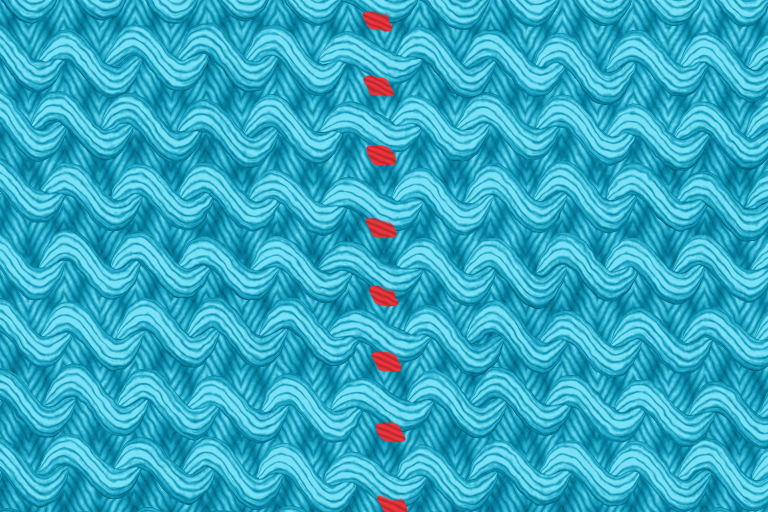
Reproduce this texture procedurally as a Shadertoy shader.

```glsl
#define COLUMNS 10.8     // stitches across the canvas
#define ROW_PITCH 0.97   // row spacing, in stitch widths
#define REACH 0.73       // half length of one S-shaped stitch
#define SWING 0.25       // rise and fall of a stitch
#define RADIUS 0.235     // half thickness of the yarn
#define PLIES 6.0        // plies visible across the yarn
#define TWIST 0.9        // drift of the plies along the yarn
#define JITTER 0.11      // irregularity between stitches
#define PI 3.14159265

const vec3 GAP = vec3(0.01, 0.29, 0.39);
const vec3 SHADE = vec3(0.02, 0.50, 0.62);
const vec3 TEAL = vec3(0.12, 0.66, 0.78);
const vec3 LIGHT = vec3(0.48, 0.88, 0.96);
const vec3 MARKER = vec3(0.90, 0.20, 0.23);

float hash(vec2 p) {
    return fract(sin(dot(p, vec2(127.1, 311.7))) * 43758.5453);
}

float noise(vec2 p) {
    vec2 i = floor(p), f = fract(p);
    f = f * f * (3.0 - 2.0 * f);
    return mix(mix(hash(i), hash(i + vec2(1, 0)), f.x),
               mix(hash(i + vec2(0, 1)), hash(i + vec2(1, 1)), f.x), f.y);
}

// Cap followed by cup: returns height and tone
vec2 stitch(vec2 q, float swing, float seed) {
    float t = q.x / REACH, t2 = t * t;
    if (t2 >= 1.0) return vec2(0.0);
    float bend = PI * 1.08 * t;
    float slope = swing * PI / REACH * cos(bend);
    float taper = sqrt(1.0 - t2 * t2);
    float across = (q.y + swing * sin(bend)) / (RADIUS * taper * sqrt(1.0 + 0.45 * slope * slope));
    if (abs(across) >= 1.0) return vec2(0.0);

    float profile = sqrt(1.0 - across * across);
    float lane = asin(across) * PLIES / PI + TWIST * t + seed;
    float ply = pow(abs(sin(PI * lane)), 0.7);
    float plyShade = hash(vec2(floor(lane), seed)) - 0.5;
    float fibre = noise(vec2(t * 9.0 + seed * 40.0, lane * 5.0)) - 0.5;
    float tone = 0.15 + 0.27 * profile + 0.52 * ply * profile
               + 0.07 * across - 0.05 * t + 0.2 * fibre + 0.12 * plyShade;
    return vec2(profile * taper * (1.0 - 0.3 * t2), tone * mix(0.72, 1.0, taper));
}

// Legs of the stitches seen between the rows
float legTone(vec2 p) {
    float side = abs(fract(p.x) - 0.5);
    float ply = abs(sin(PI * (9.0 * side - 5.0 * p.y)));
    float leg = abs(sin(2.0 * PI * (side + 0.4 * p.y)));
    return 0.14 + 0.2 * leg + 0.42 * ply * (0.4 + 0.6 * leg);
}

vec3 yarnColor(float tone) {
    vec3 c = mix(GAP, SHADE, smoothstep(0.0, 0.32, tone));
    c = mix(c, TEAL, smoothstep(0.3, 0.58, tone));
    return mix(c, LIGHT, smoothstep(0.54, 0.88, tone));
}

float rowCentre(float row, float x) {
    return 0.577 + row * ROW_PITCH - 0.01 * x + 0.035 * sin(0.9 * x + 1.7 * row);
}

vec3 knit(vec2 p) {
    p += 0.03 * (vec2(noise(p * 9.0), noise(p * 9.0 + 31.0)) - 0.5);
    float nearRow = round((p.y - 0.577) / ROW_PITCH);
    float top = 0.0, second = 0.0, marker = 0.0, markerPly = 0.0;
    float tone = legTone(p + vec2(0.1, 0.0));

    for (float j = -1.0; j <= 1.0; j++) {
        float row = nearRow + j;
        float y = rowCentre(row, p.x);
        float markerX = 5.56 - 0.039 * y + 0.1 * (hash(vec2(row, 7.0)) - 0.5);
        float phase = 0.38 - 0.03 * y + JITTER * (hash(vec2(row, 3.0)) - 0.5);
        float nearCol = round(p.x - phase);

        for (float i = -1.0; i <= 1.0; i++) {
            vec2 id = vec2(nearCol + i, row);
            vec2 wobble = JITTER * (vec2(hash(id), hash(id + 19.0)) - 0.5);
            vec2 q = p - vec2(id.x + phase, y) - wobble;
            // Stitches lie flatter beside the marker
            float offset = id.x + phase - markerX;
            float swing = SWING * (0.9 + 0.2 * hash(id + 5.0))
                        * (1.0 - 0.45 * exp(-4.0 * offset * offset));
            vec2 s = stitch(q, swing, hash(id + 11.0));
            second = max(second, min(top, s.x));
            if (s.x > top) {
                top = s.x;
                tone = mix(tone, s.y, smoothstep(0.0, 0.12, s.x));
            }
        }

        // Slanted marker thread between the rows
        vec2 m = p - vec2(markerX, y - 0.38);
        m.x += 0.5 * m.y;
        vec2 e = m / vec2(0.18, 0.14);
        e *= e;
        marker = max(marker, 1.0 - smoothstep(0.75, 1.0, dot(e, e)));
        if (dot(e, e) < 1.0) markerPly = abs(sin(PI * (m.y * 9.0 + m.x * 5.0)));
    }

    // Dark creases where strands press together
    tone -= 0.2 * (1.0 - smoothstep(0.0, 0.14, top - second)) * smoothstep(0.0, 0.1, second);
    tone += 0.08 * (noise(p * 1.3) - 0.5);
    // Loose fuzz
    tone += 0.1 * (noise(p * vec2(38.0, 30.0)) - 0.5);
    vec3 red = MARKER * (0.76 + 0.28 * markerPly);
    return mix(yarnColor(tone), red, marker * (1.0 - smoothstep(0.72, 0.88, top)));
}

void mainImage(out vec4 fragColor, in vec2 fragCoord) {
    vec3 color = vec3(0.0);
    // Four samples per pixel smooth the edges
    for (int k = 0; k < 4; k++) {
        vec2 shift = vec2(k % 2, k / 2) * 0.5 - 0.25;
        color += knit((fragCoord + shift) / iResolution.x * COLUMNS);
    }
    fragColor = vec4(color / 4.0, 1.0);
}
```
